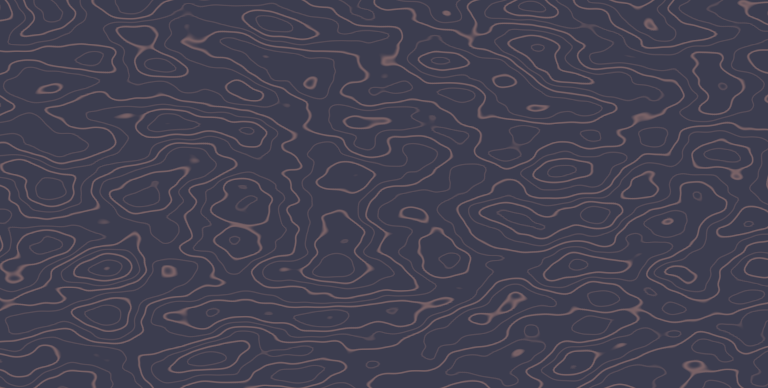
This background is drawn by a WebGL 2 fragment shader. Its source:

```glsl
#version 300 es
precision highp float;

uniform vec2 u_resolution;
out vec4 fragColor;

const vec3 GROUND_COLOR = vec3(0.236, 0.238, 0.308);
const vec3 LINE_COLOR = vec3(0.60, 0.46, 0.45);
const vec2 CELLS_PER_HEIGHT = vec2(4.0, 8.0);
const float LEVELS_PER_UNIT = 3.1;

// Integer hash of a lattice point, mapped to 0..1
float hash(ivec2 cell, uint seed) {
    uint h = uint(cell.x) * 374761393u + uint(cell.y) * 668265263u + seed * 97u;
    h = (h ^ (h >> 13)) * 1274126177u;
    h = (h ^ (h >> 15)) * 2246822519u;
    h ^= h >> 16;
    return float(h & 65535u) / 65536.0;
}

// Contribution of one lattice corner with a random unit gradient
float cornerSlope(ivec2 cell, vec2 offset, uint seed) {
    float angle = 6.28319 * hash(cell, seed);
    return dot(vec2(cos(angle), sin(angle)), offset);
}

float gradientNoise(vec2 p, uint seed) {
    ivec2 cell = ivec2(floor(p));
    vec2 f = fract(p);
    vec2 blend = f * f * f * (f * (f * 6.0 - 15.0) + 10.0);
    float a = cornerSlope(cell, f, seed);
    float b = cornerSlope(cell + ivec2(1, 0), f - vec2(1.0, 0.0), seed);
    float c = cornerSlope(cell + ivec2(0, 1), f - vec2(0.0, 1.0), seed);
    float d = cornerSlope(cell + ivec2(1, 1), f - vec2(1.0, 1.0), seed);
    return mix(mix(a, b, blend.x), mix(c, d, blend.x), blend.y);
}

// Broad relief with finer octaves on top
float terrain(vec2 p) {
    float height = 0.0;
    float amplitude = 1.0;
    for (int octave = 0; octave < 3; octave++) {
        height += amplitude * gradientNoise(p, uint(octave) + 5u);
        p = p * 2.0 + vec2(7.3, 3.7);
        amplitude *= 0.3;
    }
    return height;
}

// Soft line at every whole level; it spreads where the relief is flat
float contour(float level, float slope, float levelWidth, float lineWidth) {
    float distanceToLevel = abs(fract(level + 0.5) - 0.5);
    float halfWidth = max(levelWidth, slope * lineWidth);
    return 1.0 - smoothstep(0.0, halfWidth, distanceToLevel);
}

void main() {
    vec2 position = gl_FragCoord.xy / u_resolution.y;
    float level = terrain(position * CELLS_PER_HEIGHT) * LEVELS_PER_UNIT;

    // Level change per canvas height, and the thinnest smooth line
    float slope = length(vec2(dFdx(level), dFdy(level))) * u_resolution.y;
    float pixel = 0.9 / u_resolution.y;

    // Strong index lines with faint lines halfway between
    float strong = contour(level, slope, 0.07, max(0.0042, pixel));
    float faint = contour(level + 0.5, slope, 0.03, max(0.0035, pixel));
    float ink = max(0.66 * strong, 0.28 * faint);

    fragColor = vec4(mix(GROUND_COLOR, LINE_COLOR, ink), 1.0);
}
```
